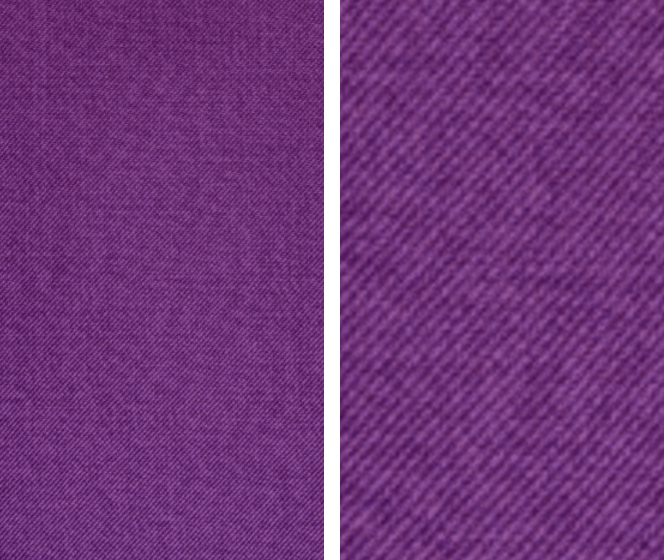
Left, the full canvas; right, a detail of the centre.
Give the GLSL for this texture, as a Shadertoy shader.

```glsl
#define RIBS_ACROSS 62.0
#define RIBS_DOWN 98.0
#define STITCHES 64.0
#define FIBRES 270.0
#define RIB_DEPTH 0.33
#define STITCH_VARIATION 0.52
#define GRAIN 0.52
#define STREAKS 0.22
#define WOBBLE 0.40
#define HUE_VARIATION vec3(0.012, -0.004, -0.034)
#define SHADOW_COLOR vec3(0.33, 0.105, 0.368)
#define LIGHT_COLOR vec3(0.52, 0.28, 0.556)

float hash(vec2 p) {
    return fract(sin(dot(p, vec2(127.1, 311.7))) * 43758.5453);
}

float noise(vec2 p) {
    vec2 cell = floor(p);
    vec2 f = fract(p);
    f = f * f * (3.0 - 2.0 * f);
    float low = mix(hash(cell), hash(cell + vec2(1.0, 0.0)), f.x);
    float high = mix(hash(cell + vec2(0.0, 1.0)), hash(cell + 1.0), f.x);
    return mix(low, high, f.y);
}

// Noise centred on zero
float vary(vec2 p) {
    return noise(p) - 0.5;
}

// Diagonal twill ribs crossed by short, uneven stitches
float twill(vec2 uv, vec2 p) {
    float phase = uv.x * RIBS_ACROSS - uv.y * RIBS_DOWN;
    phase += WOBBLE * (vary(p * 7.0) + 0.5 * vary(p * 24.0));
    float along = (p.x + p.y) * STITCHES;
    float visible = 1.0 - smoothstep(0.5, 1.0, fwidth(phase));

    float rib = cos(6.28318 * phase);
    float stagger = hash(vec2(floor(phase), 5.0));
    float bulge = cos(6.28318 * (along + stagger)) * (0.5 + 0.5 * rib);
    float stitch = vary(vec2(phase, along * 1.4));

    // Ribs look flatter toward the top right
    float relief = mix(1.15, 0.65, smoothstep(0.1, 1.0, uv.y * 0.8 + uv.x * 0.2));
    return visible * (RIB_DEPTH * relief * rib + 0.08 * bulge)
         + STITCH_VARIATION * stitch;
}

// Fine fibres and occasional uneven yarns
float yarn(vec2 p) {
    float fibre = vary(p * FIBRES);
    float weft = vary(vec2(p.x * 6.0, p.y * 170.0));
    float warp = vary(vec2(p.x * 130.0, p.y * 3.0));
    return GRAIN * fibre + STREAKS * (weft + 0.7 * warp);
}

void mainImage(out vec4 fragColor, in vec2 fragCoord) {
    vec2 uv = fragCoord / iResolution.xy;
    vec2 p = fragCoord / iResolution.x;

    // Soft light, dimmer at the upper left
    float light = 0.54 - 0.18 * uv.y * (1.0 - 0.5 * uv.x);
    light += 0.08 * (1.0 - length((uv - vec2(0.55, 0.4)) * vec2(1.4, 1.1)));
    light += 0.10 * vary(p * 3.0);

    float tone = clamp(light + twill(uv, p) + yarn(p), -0.2, 1.25);
    vec3 color = mix(SHADOW_COLOR, LIGHT_COLOR, tone);

    // Threads shift slightly between red and blue
    color += HUE_VARIATION * (vary(p * 150.0 + 31.0) + 0.5 * (uv.y - 0.5));
    fragColor = vec4(color, 1.0);
}
```
